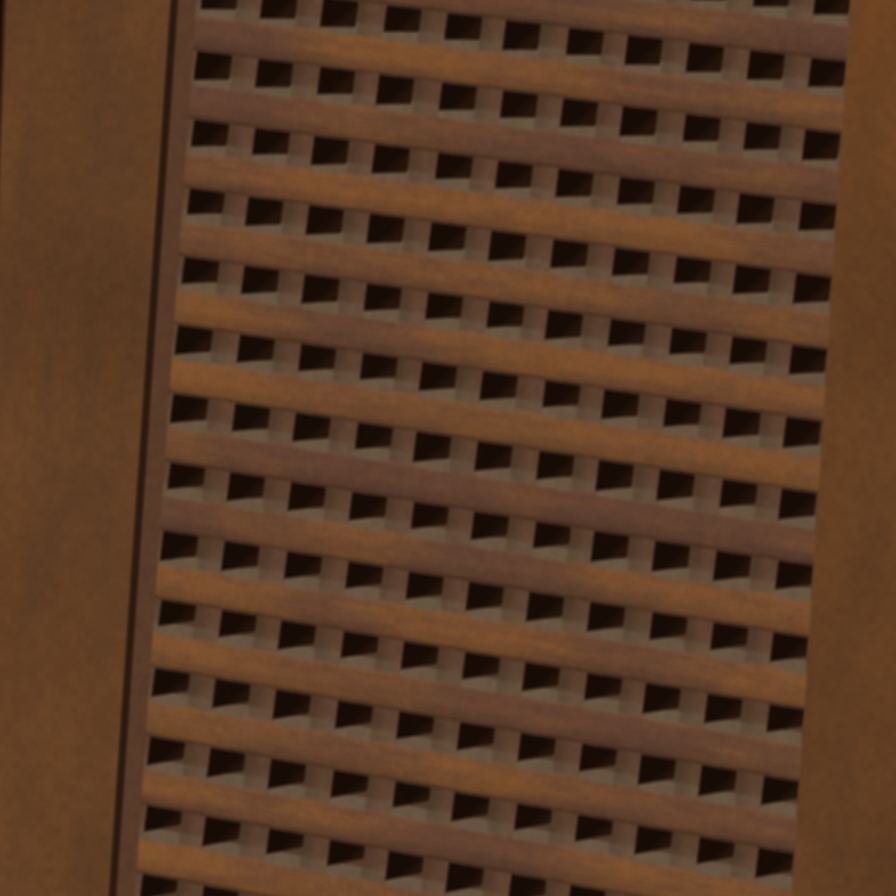
Reproduce this pattern procedurally as a WebGL 2 fragment shader.

```glsl
#version 300 es
precision highp float;
// Weathered wooden lattice seen at a slant, set between two plain boards.
// A skewed grid (11 columns, about 13 rows) gives cell coordinates; every cell
// holds a dark opening with a lit sill, between posts and tinted rails.

#define COLUMNS 11.0
#define GRID_START vec2(0.2441, -0.0026)
#define COLUMN_PITCH 0.0679
#define ROW_PITCH 0.0766
#define COLUMN_LEAN 0.00527
#define ROW_SLOPE 0.00846
#define ROW_FAN 0.000365
#define HOLE_HALF_WIDTH 0.285
#define HOLE_TOP -0.21
#define RAIL_TOP 0.28
#define GROOVE_U -0.72
#define SOFTNESS 0.045

uniform vec2 u_resolution;
out vec4 fragColor;

const vec3 HOLE = vec3(0.09, 0.045, 0.02);
const vec3 SHADOW = vec3(0.20, 0.12, 0.065);
const vec3 POST = vec3(0.335, 0.240, 0.170);
const vec3 SILL = vec3(0.405, 0.335, 0.255);
const vec3 RAIL_DULL = vec3(0.365, 0.245, 0.185);
const vec3 RAIL_WARM = vec3(0.470, 0.305, 0.170);
const vec3 BOARD = vec3(0.370, 0.240, 0.140);
const vec3 BOARD_WARM = vec3(0.425, 0.260, 0.130);

float hash(vec2 p) {
    vec3 q = fract(vec3(p.xyx) * 0.1031);
    q += dot(q, q.yzx + 33.33);
    return fract((q.x + q.y) * q.z);
}

float noise(vec2 p) {
    vec2 i = floor(p), f = fract(p);
    f = f * f * (3.0 - 2.0 * f);
    return mix(mix(hash(i), hash(i + vec2(1, 0)), f.x),
               mix(hash(i + vec2(0, 1)), hash(i + vec2(1, 1)), f.x), f.y);
}

float fbm(vec2 p) {
    float sum = 0.0, amp = 0.5;
    for (int i = 0; i < 4; i++) {
        sum += amp * noise(p);
        p = p * 2.03 + 17.1;
        amp *= 0.5;
    }
    return sum / 0.9375;
}

// Soft mask of the interval lo..hi
float band(float x, float lo, float hi, float soft) {
    return smoothstep(lo - soft, lo + soft, x) * (1.0 - smoothstep(hi - soft, hi + soft, x));
}

// Canvas position (y down) to column and row; rows fan out to the right
vec2 toGrid(vec2 p) {
    p -= GRID_START;
    vec2 g = vec2(0.0);
    for (int i = 0; i < 5; i++) {
        g.x = (p.x + COLUMN_LEAN * g.y) / COLUMN_PITCH;
        g.y = (p.y - ROW_SLOPE * g.x) / (ROW_PITCH + ROW_FAN * g.x);
    }
    return g;
}

vec3 lattice(vec2 g, float soft) {
    vec2 id = floor(g + 0.5);
    vec2 cell = g - id;
    float rail = floor(g.y);
    float across = (fract(g.y) - RAIL_TOP) / (1.0 + HOLE_TOP - RAIL_TOP);

    // Rails: own tint, patches along the length, lit upper half
    float tint = 0.55 * noise(vec2(g.x * 0.4, rail * 7.3)) + 0.45 * hash(vec2(rail, 4.0));
    tint += 0.5 * (fbm(vec2(g.x * 1.3, g.y * 7.0)) - 0.5);
    vec3 color = mix(RAIL_DULL, RAIL_WARM, smoothstep(0.2, 0.9, tint));
    color *= 1.04 - 0.14 * smoothstep(0.45, 1.0, across);

    // Posts: greyer towards the foot, darker on the side by the opening
    float gap = band(cell.y, HOLE_TOP, RAIL_TOP, soft);
    vec3 post = mix(POST, SILL, 0.45 * smoothstep(-0.1, 0.25, cell.y));
    post = mix(post, RAIL_DULL, 0.6 * hash(vec2(floor(g.x), id.y)));
    post *= 0.88 + 0.16 * smoothstep(0.32, 0.6, fract(g.x));
    color = mix(color, post, gap);
    color = mix(color, SHADOW, 0.38 * band(cell.y, HOLE_TOP - 0.03, HOLE_TOP + 0.02, soft));

    // Sills: dusty top of each rail, brightest below the openings
    float under = band(cell.x, -HOLE_HALF_WIDTH, HOLE_HALF_WIDTH, soft);
    color = mix(color, SILL, (0.45 + 0.5 * under) * band(cell.y, 0.12, 0.32, soft));

    // Openings: lower edge rises to the right, more so in lower rows
    float wobble = 0.05 * (hash(id + 9.0) - 0.5);
    float rise = mix(0.10, 0.36, clamp(g.y / 13.0, 0.0, 1.0));
    float bottom = 0.215 - rise * (cell.x + HOLE_HALF_WIDTH) + wobble;
    float hole = band(cell.x + 0.07 * cell.y + wobble, -HOLE_HALF_WIDTH, HOLE_HALF_WIDTH, soft)
               * band(cell.y, HOLE_TOP + 0.02, bottom, soft);
    vec3 depth = mix(HOLE, SHADOW, 0.45 * smoothstep(0.0, 0.25, cell.x + cell.y));
    return mix(color, depth, hole);
}

vec3 boards(vec2 p, vec2 g, float soft) {
    float grain = fbm(vec2(g.x * 3.0, p.y * 5.0));
    float warmth = 0.6 * step(5.0, g.x) * (1.0 - 0.7 * p.y) + 0.7 * (grain - 0.45);
    vec3 color = mix(BOARD, BOARD_WARM, clamp(warmth, -0.4, 1.0));
    color *= 0.87 + 0.24 * fbm(p * vec2(9.0, 6.0) + 3.0);
    // Inner moulding, its groove, and the shaded outer edge
    color = mix(color, RAIL_DULL * 0.9, 0.7 * band(g.x, GROOVE_U, 0.0, soft));
    color = mix(color, SHADOW * 0.65, 0.85 * band(g.x, GROOVE_U - 0.06, GROOVE_U + 0.06, soft));
    return mix(color, HOLE, 1.0 - smoothstep(0.0, 0.01, p.x + 0.035 * p.y));
}

void main() {
    vec2 p = gl_FragCoord.xy / u_resolution;
    p.y = 1.0 - p.y;
    vec2 g = toGrid(p);
    float soft = max(SOFTNESS, 0.7 / (COLUMN_PITCH * min(u_resolution.x, u_resolution.y)));

    float inside = band(g.x, -0.36, COLUMNS - 0.69, soft);
    vec3 color = mix(boards(p, g, soft), lattice(g, soft), inside);
    // Fine wear over all the wood
    color *= 0.94 + 0.12 * fbm(p * 110.0);
    fragColor = vec4(color, 1.0);
}
```
